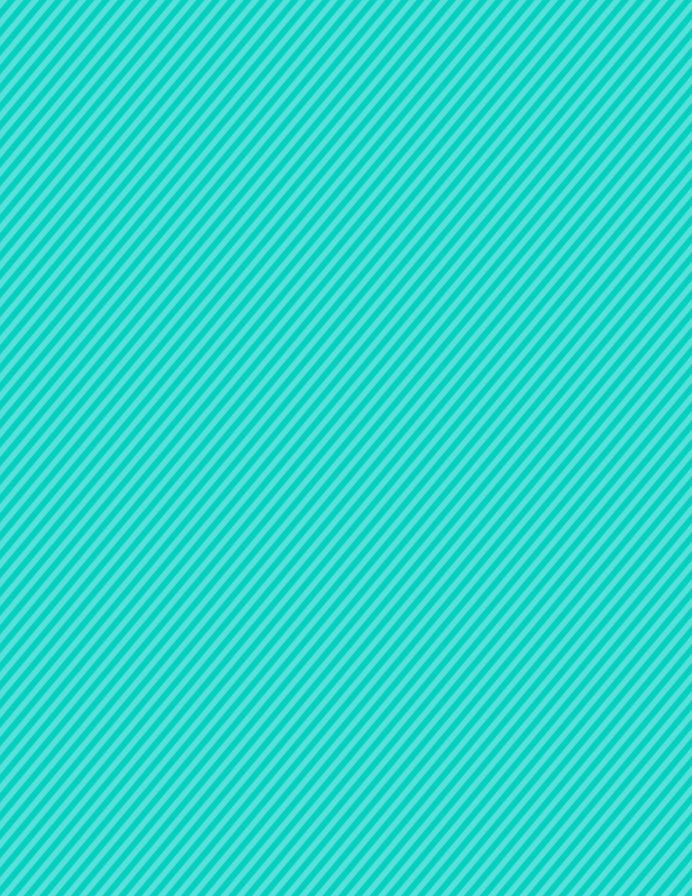
This pattern is drawn by a WebGL 1 fragment shader. Its source:

```glsl
precision highp float;
// Fine two-tone turquoise diagonal stripes, rising from left to right.
// A linear phase across the canvas is folded into a distance from each
// light stripe's centre; both tones have a core and a slightly tinted rim.

#define STRIPES_ACROSS 44.0
#define STRIPES_DOWN 48.0
#define STRIPE_PHASE 0.25
#define LIGHT_CORE_SHARE 0.24
#define LIGHT_SHARE 0.485
#define DARK_RIM_END 0.68
#define EDGE_PIXELS 0.6
#define DARK_CORE vec3(0.01, 0.82, 0.75)
#define DARK_RIM vec3(0.04, 0.82, 0.76)
#define LIGHT_RIM vec3(0.335, 0.88, 0.84)
#define LIGHT_CORE vec3(0.36, 0.87, 0.855)

uniform vec2 u_resolution;

// 0 at the centre of a light stripe, 1 at the centre of a dark one.
float stripeOffset(float phase) {
    return 2.0 * abs(fract(phase) - 0.5);
}

// Soft step from inside to outside a band boundary.
float outside(float boundary, float offset, float halfEdge) {
    return smoothstep(boundary - halfEdge, boundary + halfEdge, offset);
}

void main() {
    vec2 uv = gl_FragCoord.xy / u_resolution;
    vec2 repeats = vec2(STRIPES_ACROSS, -STRIPES_DOWN);
    float offset = stripeOffset(dot(uv, repeats) + STRIPE_PHASE);

    // One pixel spans this much of the folded offset.
    float pixelSpan = 2.0 * length(repeats / u_resolution);
    float halfEdge = EDGE_PIXELS * pixelSpan;

    vec3 color = mix(LIGHT_CORE, LIGHT_RIM, outside(LIGHT_CORE_SHARE, offset, halfEdge));
    color = mix(color, DARK_RIM, outside(LIGHT_SHARE, offset, halfEdge));
    color = mix(color, DARK_CORE, outside(DARK_RIM_END, offset, halfEdge));
    gl_FragColor = vec4(color, 1.0);
}
```
